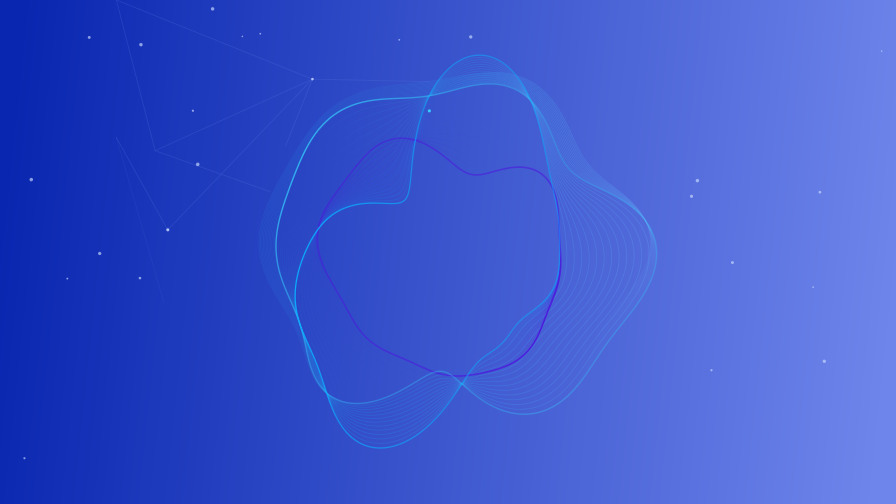
This background is drawn by a WebGL 1 fragment shader. Its source:

```glsl
precision highp float;
uniform vec2 u_resolution;

vec2 hash2(float n) {
  vec3 q = fract(n * vec3(0.1031, 0.1130, 0.0973));
  q += dot(q, q.yzx + 33.33);
  return fract((q.xx + q.yz) * q.zy);
}

// Soft angular window around a direction
float near(float angle, float center, float sharpness) {
  return exp((cos(angle - center) - 1.0) * sharpness);
}

// Closed polar curve from seven harmonics
float wave(float t, float base, vec4 cosLow, vec3 cosHigh, vec4 sinLow, vec3 sinHigh) {
  vec4 low = t * vec4(1.0, 2.0, 3.0, 4.0);
  vec3 high = t * vec3(5.0, 6.0, 7.0);
  return base + dot(cosLow, cos(low)) + dot(cosHigh, cos(high))
    + dot(sinLow, sin(low)) + dot(sinHigh, sin(high));
}

// Radii of the violet, cyan, pale and outermost curves
vec4 ringRadii(float t) {
  float violet = wave(t, 0.231, vec4(-0.021, 0.007, -0.001, -0.011), vec3(-0.006, 0.004, 0.005),
    vec4(0.031, -0.014, 0.015, 0.005), vec3(-0.005, -0.007, 0.004));
  float cyan = wave(t, 0.269, vec4(-0.050, -0.031, -0.007, 0.024), vec3(0.002, -0.004, 0.001),
    vec4(0.026, 0.073, -0.029, -0.033), vec3(0.024, 0.007, -0.011));
  float pale = wave(t, 0.336, vec4(0.001, 0.030, 0.008, -0.008), vec3(0.021, 0.012, -0.007),
    vec4(0.051, -0.014, -0.019, 0.006), vec3(0.016, 0.003, 0.006));
  float outer = pale + 0.045 * near(t, 0.9, 10.0) + 0.03 * near(t, 1.8, 12.0)
    + 0.037 * near(t, 2.95, 8.0) - 0.035 * near(t, -0.2, 15.0);
  return vec4(violet, cyan, pale, outer);
}

float stroke(float d, float halfWidth) {
  return clamp((halfWidth - abs(d)) * u_resolution.y + 0.5, 0.0, 1.0);
}

// Distance to a polar curve, corrected for its slope
float polarDistance(float r, float radius, float slope) {
  return (r - radius) / sqrt(1.0 + slope * slope / max(r * r, 0.001));
}

float segment(vec2 p, vec2 a, vec2 b) {
  vec2 ab = b - a;
  float h = clamp(dot(p - a, ab) / dot(ab, ab), 0.0, 1.0);
  return stroke(length(p - a - ab * h), 0.0008);
}

void main() {
  vec2 uv = gl_FragCoord.xy / u_resolution;
  vec2 p = (gl_FragCoord.xy - 0.5 * u_resolution) / u_resolution.y + vec2(0.889, 0.5);

  // Background gradient
  float shade = clamp(uv.x - 0.06 * (uv.y - 0.5), 0.0, 1.0);
  vec3 color = mix(vec3(0.035, 0.15, 0.69), vec3(0.43, 0.52, 0.92), shade);

  // Faint web in the upper left
  vec2 hub = vec2(0.620, 0.843);
  vec2 corner = vec2(0.231, 1.0);
  vec2 knot = vec2(0.308, 0.701);
  vec2 foot = vec2(0.333, 0.544);
  vec2 side = vec2(0.231, 0.727);
  float web = segment(p, hub, corner) + segment(p, hub, knot) + segment(p, hub, foot)
    + segment(p, hub, vec2(0.567, 0.711)) + segment(p, hub, vec2(0.852, 0.838))
    + segment(p, corner, knot) + segment(p, knot, vec2(0.535, 0.62))
    + segment(p, side, foot) + 0.5 * segment(p, side, vec2(0.325, 0.4));
  color = mix(color, vec3(0.35, 0.5, 0.9), 0.22 * min(web, 1.0));

  // Fans of lines blended between neighbouring curves
  vec2 q = p - vec2(0.903, 0.456);
  float r = length(q);
  float t = atan(q.y, q.x + 1e-5);
  vec4 radii = ringRadii(t);
  vec4 slopes = (ringRadii(t + 0.01) - ringRadii(t - 0.01)) / 0.02;
  vec3 violetInk = vec3(0.30, 0.08, 0.87);
  vec3 cyanInk = vec3(0.04, 0.68, 1.0);
  vec3 paleInk = mix(vec3(0.12, 0.6, 0.92), vec3(0.36, 0.66, 0.96), smoothstep(0.7, 1.3, p.x));
  float innerFade = 0.32 * near(t, 2.3, 6.0) + 0.25 * near(t, -0.4, 5.0) + 0.1 * near(t, 3.7, 6.0);
  float middleFade = 0.27 * (1.0 - near(t, 2.6, 3.0));
  float outerFade = 0.3 * near(t, 1.0, 2.5) + 0.14 * near(t, 2.95, 6.0);
  for (int i = 1; i < 13; i++) {
    float k = float(i) / 13.0;
    vec3 blend = mix(radii.xyz, radii.yzw, k);
    vec3 tilt = mix(slopes.xyz, slopes.yzw, k);
    color = mix(color, mix(violetInk, vec3(0.1, 0.5, 0.95), k),
      innerFade * stroke(polarDistance(r, blend.x, tilt.x), 0.0008));
    color = mix(color, paleInk, middleFade * stroke(polarDistance(r, blend.y, tilt.y), 0.0008));
    color = mix(color, paleInk, outerFade * stroke(polarDistance(r, blend.z, tilt.z), 0.0008));
  }

  // Bright leading curves
  float violetLine = stroke(polarDistance(r, radii.x, slopes.x), 0.0016);
  float cyanLine = stroke(polarDistance(r, radii.y, slopes.y), 0.0013);
  float paleLine = stroke(polarDistance(r, radii.z, slopes.z), 0.0014);
  color = mix(color, violetInk, violetLine * (0.5 + 0.4 * near(t, -0.5, 2.0)));
  color = mix(color, vec3(0.2, 0.76, 0.97), paleLine * (0.35 + 0.5 * near(t, 2.5, 3.0)));
  color = mix(color, cyanInk, cyanLine * (0.5 + 0.45 * near(t, 3.2, 2.5)));

  // Web nodes and scattered specks outside the ring
  float specks = stroke(length(p - hub), 0.0025) + stroke(length(p - foot), 0.003);
  for (int i = 0; i < 30; i++) {
    vec2 seed = hash2(float(i) + 7.0);
    vec2 spot = seed * vec2(1.778, 1.0);
    float size = mix(0.0014, 0.0036, hash2(float(i) + 61.0).x);
    float outside = step(0.4, length(spot - vec2(0.903, 0.456)));
    specks += outside * 0.8 * stroke(length(p - spot), size);
  }
  color = mix(color, vec3(0.8, 0.87, 1.0), 0.8 * min(specks, 1.0));
  color = mix(color, vec3(0.2, 0.8, 1.0), stroke(length(p - vec2(0.852, 0.78)), 0.003));
  gl_FragColor = vec4(color, 1.0);
}
```
